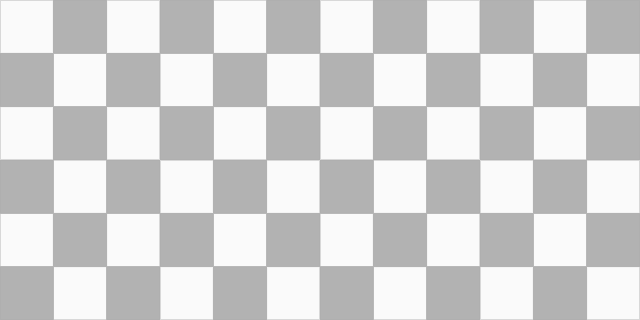
Write a Shadertoy shader that draws this pattern.

```glsl
// Two-tone checkerboard, twelve squares across and six down, with hairline seams.
// Each axis is an antialiased square wave; their product gives the checks.
// Seams are box-filtered bands centred on the cell borders.

const float ROWS = 6.0;
const float SEAM_HALF_WIDTH = 0.008; // in cells
const vec3 GREY = vec3(0.698);
const vec3 WHITE = vec3(0.982);
const vec3 SEAM = vec3(0.67);

// Distance from x to the nearest whole number.
float borderDistance(float x) {
    return 0.5 - abs(fract(x) - 0.5);
}

// Square wave: +1 in even cells, -1 in odd ones, smoothed over one pixel.
float squareWave(float x, float pixel) {
    float side = 1.0 - 2.0 * mod(floor(x), 2.0);
    return side * clamp(2.0 * borderDistance(x) / pixel, 0.0, 1.0);
}

// Share of a pixel covered by a band around the nearest border.
float seamCoverage(float x, float halfWidth, float pixel) {
    float d = borderDistance(x);
    float upper = min(d + 0.5 * pixel, halfWidth);
    float lower = max(d - 0.5 * pixel, -halfWidth);
    return clamp((upper - lower) / pixel, 0.0, 1.0);
}

void mainImage(out vec4 fragColor, in vec2 fragCoord) {
    // Cell coordinates and the size of a pixel within them
    float pixel = ROWS / iResolution.y;
    vec2 cell = fragCoord * pixel;

    // Checks: the lower left square is grey
    float check = squareWave(cell.x, pixel) * squareWave(cell.y, pixel);
    vec3 color = mix(WHITE, GREY, 0.5 + 0.5 * check);

    // Hairline seams between squares
    float seam = max(seamCoverage(cell.x, SEAM_HALF_WIDTH, pixel),
                     seamCoverage(cell.y, SEAM_HALF_WIDTH, pixel));
    color = mix(color, SEAM, seam);

    fragColor = vec4(color, 1.0);
}
```
